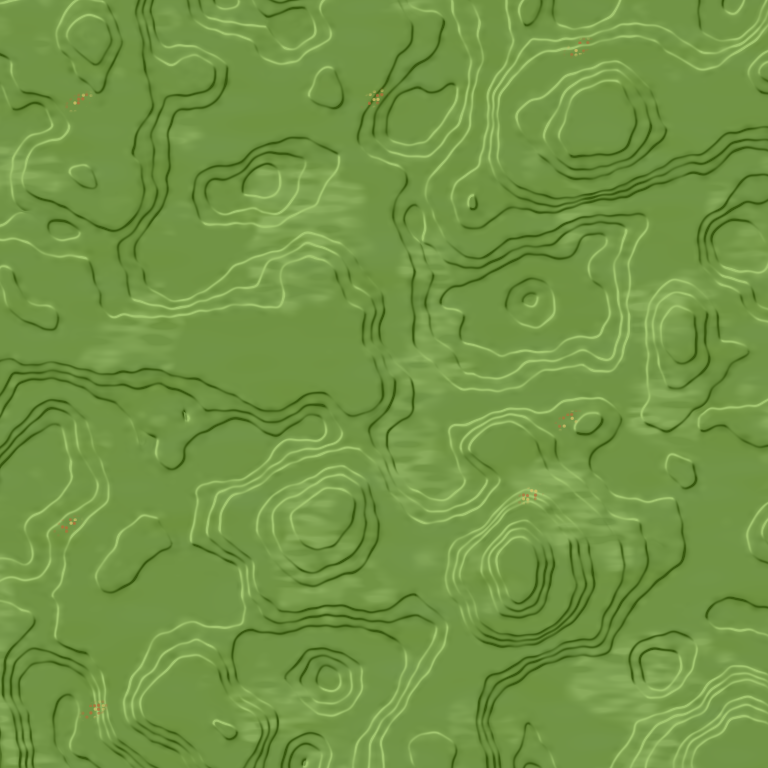
This pattern is drawn by a three.js fragment shader. Its source:

```glsl
// Grassy relief map: contour lines of a bumpy height field, lit from the upper left
// so that facing slopes draw pale lines and averted slopes draw dark ones.
// Streaky pale grass patches and a few tiny flower clusters lie on the ground.
varying vec2 vUv;

const vec3 GRASS = vec3(0.443, 0.580, 0.270);
const vec3 LIT_LINE = vec3(0.64, 0.78, 0.44);
const vec3 DARK_LINE = vec3(0.22, 0.35, 0.06);
const vec3 PALE_GRASS = vec3(0.56, 0.695, 0.38);
const vec3 FLOWER_RED = vec3(0.72, 0.42, 0.22);
const vec3 FLOWER_YELLOW = vec3(0.86, 0.77, 0.42);

const vec2 LIGHT_DIR = vec2(-0.6, 0.8);
const float LEVELS = 4.3;          // contour levels per unit of height
const float GROUP = 3.0;           // lines bunched together on a slope
const float BUNCHING = 0.39;
const float LINE_WIDTH = 0.0017;
const float HALO_WIDTH = 0.0060;
const float HALO = 0.17;
const float MOTTLE_WIDTH = 0.012;
const float MOTTLE = 0.16;
const float FLOWER_CELLS = 5.0;
const float PETAL_CELLS = 190.0;
const float TAU = 6.2831853;

vec3 hash3(vec2 p) {
  vec3 q = vec3(dot(p, vec2(127.1, 311.7)),
                dot(p, vec2(269.5, 183.3)),
                dot(p, vec2(419.2, 371.9)));
  return fract(sin(q) * 43758.545);
}

// Cellular noise: one signed round bump at a random point of every cell.
float bumps(vec2 p) {
  vec2 cell = floor(p);
  float sum = 0.0;
  for (int y = -1; y <= 1; y++) {
    for (int x = -1; x <= 1; x++) {
      vec2 c = cell + vec2(float(x), float(y));
      vec3 h = hash3(c);
      vec2 d = p - c - h.xy;
      float k = max(1.0 - dot(d, d), 0.0);
      sum += (h.z * 2.0 - 1.0) * k * k * k;
    }
  }
  return sum;
}

// Height counted in contour levels, bunched into groups of lines.
float level(vec2 p) {
  p += 0.0018 * sin(p.yx * vec2(83.0, 71.0) + 2.0 * sin(p * 47.0));
  p += 0.0006 * sin(p.yx * vec2(231.0, 263.0));
  float h = bumps(p * 5.3 + 3.7)
          + 0.44 * bumps(p * 12.0 + 41.3)
          + 0.07 * bumps(p * 26.0 + 87.9);
  float q = h * LEVELS + 0.9;
  return q - BUNCHING * sin(TAU * q / GROUP);
}

// Signed line tone: positive is lit, negative is shaded.
float contourTone(vec2 p) {
  const vec2 e = vec2(0.0010, 0.0);
  float l = level(p);
  vec2 slope = vec2(level(p + e.xy) - l, level(p + e.yx) - l) / e.x;
  float steep = length(slope) + 0.001;
  float d = (fract(l) - 0.5) / steep;
  float facing = clamp(-1.9 * dot(slope, LIGHT_DIR) / steep, -1.0, 1.0);
  float core = exp(-d * d / (LINE_WIDTH * LINE_WIDTH));
  float halo = HALO * exp(-d * d / (HALO_WIDTH * HALO_WIDTH));
  float wear = clamp(0.80 + 0.45 * bumps(p * 45.0), 0.4, 1.1);
  float line = facing * (core * wear + halo) * smoothstep(2.0, 8.0, steep);
  float near = exp(-d * d / (MOTTLE_WIDTH * MOTTLE_WIDTH));
  return line + MOTTLE * near * bumps(p * vec2(75.0, 110.0) + 5.0);
}

// Soft patches broken up by fine horizontal streaks.
float grassPatch(vec2 p) {
  float area = smoothstep(0.10, 0.60, bumps(p * 10.0 + 19.0) + 0.4 * bumps(p * 33.0));
  float streak = 0.5 + 0.9 * bumps(p * vec2(32.0, 125.0) + 7.0);
  return area * clamp(streak, 0.0, 1.0);
}

// Colour in rgb and coverage in a: small dots within sparse, slanted clusters.
vec4 flowers(vec2 p) {
  vec2 cell = floor(p * FLOWER_CELLS);
  vec3 h = hash3(cell + 53.0);
  vec2 d = p - (cell + 0.2 + 0.6 * h.xy) / FLOWER_CELLS;
  d.y -= 0.4 * d.x;
  float cluster = step(0.74, h.z) * (1.0 - smoothstep(0.4, 1.0, length(d / vec2(0.022, 0.013))));

  vec2 g = p * PETAL_CELLS;
  vec3 petal = hash3(floor(g) + 11.0);
  float dotShape = 1.0 - smoothstep(0.2, 0.6, length(fract(g) - 0.35 - 0.3 * petal.xy));
  vec3 tint = mix(FLOWER_RED, FLOWER_YELLOW, step(0.5, petal.x));
  return vec4(tint, 0.75 * cluster * dotShape * step(0.5, petal.z));
}

void main() {
  // Ground
  vec3 color = GRASS + vec3(0.005, 0.005, 0.018) * bumps(vUv * vec2(14.0, 40.0));
  color = mix(color, PALE_GRASS, 0.8 * grassPatch(vUv));

  // Contours
  float tone = contourTone(vUv);
  color = mix(color, LIT_LINE, clamp(tone, 0.0, 1.0));
  color = mix(color, DARK_LINE, clamp(-tone, 0.0, 1.0));

  // Flowers
  vec4 bloom = flowers(vUv);
  color = mix(color, bloom.rgb, bloom.a);
  gl_FragColor = vec4(color, 1.0);
}
```
